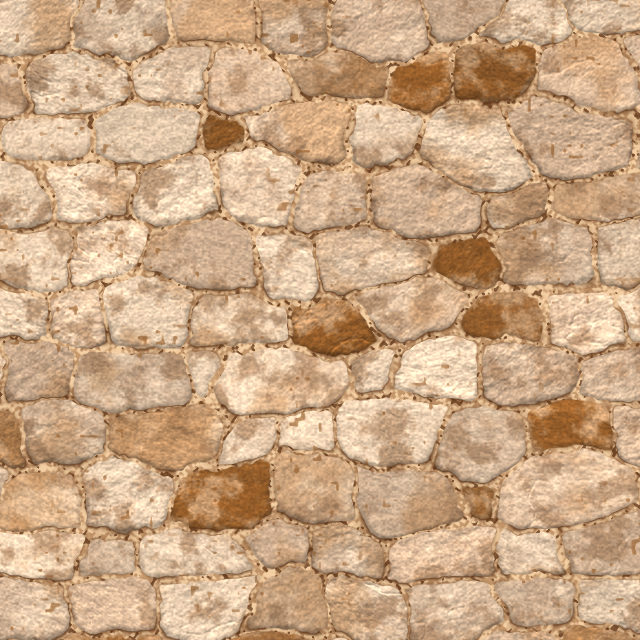
This texture is drawn by a Shadertoy shader. Its source:

```glsl
// Sunlit rubble wall: squarish sandstone blocks in rough courses, set in grainy mortar.

const vec3 CREAM = vec3(0.94, 0.83, 0.71);
const vec3 BEIGE = vec3(0.83, 0.70, 0.58);
const vec3 TAN   = vec3(0.77, 0.59, 0.42);
const vec3 SHADE = vec3(0.65, 0.50, 0.37);
const vec3 BROWN = vec3(0.56, 0.34, 0.14);
const vec3 DARK  = vec3(0.32, 0.16, 0.05);

// Extra pull between courses keeps the bed joints flat
const vec2 METRIC = vec2(1.0, 1.45);

struct Stone {
    float edge;   // distance to the nearest joint, corners rounded
    vec2 offset;  // from the stone's centre, in cells
    vec2 id;
};

float hash(vec2 p) {
    return fract(sin(dot(p, vec2(127.1, 311.7))) * 43758.5);
}

float noise(vec2 p) {
    vec2 i = floor(p), f = fract(p);
    f = f * f * (3.0 - 2.0 * f);
    vec2 e = vec2(0.0, 1.0);
    return mix(mix(hash(i), hash(i + e.yx), f.x),
               mix(hash(i + e.xy), hash(i + e.yy), f.x), f.y);
}

// Layered noise from 0 to 1; a higher gain is rougher
float fbm(vec2 p, float gain) {
    float sum = 0.0, total = 0.0, amp = 1.0;
    for (int i = 0; i < 5; i++) {
        sum += amp * noise(p);
        total += amp;
        p = mat2(1.6, 1.2, -1.2, 1.6) * p + 7.7;
        amp *= gain;
    }
    return sum / total;
}

vec2 warp(vec2 p, float freq, float amount) {
    return p + amount * (vec2(noise(p * freq), noise(p * freq + 31.7)) - 0.5);
}

// Stone centre (xy) and size weight (z) for a grid cell
vec3 seed(vec2 c) {
    float stagger = 0.5 * mod(c.y, 2.0) + 0.5 * hash(vec2(c.y, 3.1)) - 0.25;
    vec2 jitter = vec2(hash(c), hash(c + 17.3)) - 0.5;
    float size = hash(c + 41.9);
    float weight = 0.4 * size - 0.28 * step(size, 0.12);
    return vec3(c + 0.5 + jitter * vec2(0.55, 0.3) + vec2(stagger, 0.0), weight);
}

float power(vec2 g, vec3 s) {
    vec2 d = g - s.xy;
    return dot(d * d, METRIC) - s.z;
}

// Weighted Voronoi cell with softly blended edges
Stone findStone(vec2 p, vec2 grid, float sharpness) {
    vec2 g = p * grid, cell = floor(g), home = cell;
    float best = 1e3;
    for (int k = 0; k < 25; k++) {
        vec2 c = cell + vec2(k % 5 - 2, k / 5 - 2);
        float f = power(g, seed(c));
        if (f < best) { best = f; home = c; }
    }
    vec3 own = seed(home);
    float sum = 1e-9;
    for (int k = 0; k < 25; k++) {
        vec2 c = cell + vec2(k % 5 - 2, k / 5 - 2);
        if (c == home) continue;
        vec3 s = seed(c);
        float d = (power(g, s) - best) / (2.0 * length((s.xy - own.xy) * METRIC * grid));
        sum += exp(-sharpness * d);
    }
    return Stone(-log(sum) / sharpness, g - own.xy, home);
}

// Height of the split face: tilted layers with a few creases
float relief(vec2 p, vec2 id) {
    float a = 1.1 * (hash(id + 5.5) - 0.5);
    vec2 q = mat2(cos(a), sin(a), -sin(a), cos(a)) * p * vec2(17.0, 27.0) + id * 7.3;
    float crease = 1.0 - smoothstep(0.0, 0.04, abs(fbm(q * 0.6 + 9.0, 0.5) - 0.5));
    return fbm(q, 0.62) - 0.1 * crease * smoothstep(0.45, 0.7, noise(q * 0.5));
}

vec3 stoneColor(vec2 p, Stone s, float inset) {
    float tone = hash(s.id + 2.2);
    float wash = fbm(p * 10.0 + s.id * 7.3, 0.5);
    float blotch = fbm(p * 27.0 + s.id * 3.7, 0.6);
    float pale = 0.55 * blotch + 0.45 * hash(s.id + 8.8);
    vec3 col = mix(BEIGE, CREAM, smoothstep(0.3, 0.62, pale));
    col = mix(col, TAN, 0.75 * smoothstep(0.54, 0.74, wash + 0.4 * (tone - 0.5)));
    col = mix(col, SHADE, 0.7 * smoothstep(0.53, 0.7, fbm(p * 21.0 + 50.0 + s.id, 0.6)));
    vec3 rust = mix(BROWN, TAN, smoothstep(0.42, 0.7, blotch));
    col = mix(col, rust, 0.92 * smoothstep(0.8, 0.92, tone));
    col *= 0.92 + 0.14 * hash(s.id + 12.4);

    // Light from above on the rough face and rounded rim
    float slope = relief(p, s.id) - relief(p + vec2(-0.001, 0.003), s.id);
    col *= 1.0 + slope * mix(0.9, 1.9, hash(s.id + 6.1));
    float rim = 1.0 - smoothstep(0.0, 0.009, inset);
    col *= 1.0 + rim * (0.35 * clamp(s.offset.y, -0.7, 0.3) - 0.1);

    // Sandy grain and scattered pits
    col *= 0.91 + 0.2 * noise(p * 290.0 + s.id);
    float pit = smoothstep(0.8, 0.95, noise(p * 110.0)) * smoothstep(0.45, 0.7, noise(p * 13.0 + 4.0));
    return mix(col, BROWN, 0.6 * pit);
}

vec3 mortarColor(vec2 p, Stone s, float inset) {
    vec2 q = mat2(0.8, 0.6, -0.6, 0.8) * p;
    vec3 col = mix(TAN, CREAM * vec3(1.02, 0.98, 0.9), smoothstep(0.2, 0.7, noise(q * 230.0)));
    col = mix(col, DARK, 0.7 * smoothstep(0.68, 0.88, noise(q * 175.0 + 23.0)));
    float below = smoothstep(0.0, 0.4, -s.offset.y);
    float contact = exp(inset / 0.003) * (0.5 + 0.5 * below);
    float patchy = smoothstep(0.2, 0.6, noise(p * 42.0 + 11.0));
    return mix(col, DARK, 0.95 * contact * patchy);
}

void mainImage(out vec4 fragColor, in vec2 fragCoord) {
    vec2 p = fragCoord / iResolution.y;
    vec2 q = warp(warp(warp(p, 7.0, 0.035), 32.0, 0.012), 100.0, 0.005);
    Stone s = findStone(q, vec2(7.6, 10.8), 230.0);
    float gap = 0.0018 + 0.0045 * noise(p * 14.0);
    float inset = s.edge - gap;
    float soft = 0.0005 + 0.6 / iResolution.y;
    vec3 col = mix(mortarColor(p, s, min(inset, 0.0)), stoneColor(p, s, max(inset, 0.0)),
                   smoothstep(-soft, soft, inset));
    fragColor = vec4(clamp(col, 0.0, 1.0), 1.0);
}
```
